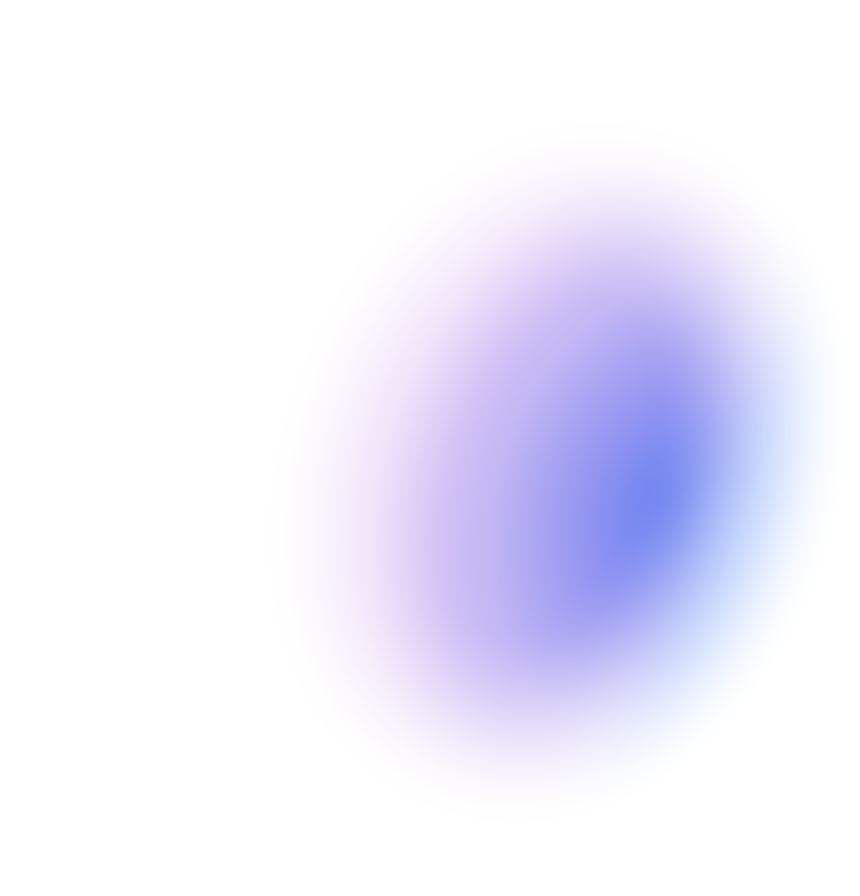
Write a Shadertoy shader that draws this background.

```glsl
// A soft, tilted oval glow on white, shading from pink through lilac to blue.

const vec3 WHITE  = vec3(1.0);
const vec3 BLUE   = vec3(0.425, 0.515, 0.940);
const vec3 VIOLET = vec3(0.570, 0.580, 0.945);
const vec3 LILAC  = vec3(0.760, 0.715, 0.960);
const vec3 PINK   = vec3(0.900, 0.810, 0.970);
const vec3 SKY    = vec3(0.420, 0.620, 0.980);

// Coordinates across (x) and along (y) an axis leaning right of vertical.
vec2 toTilted(vec2 p, float lean) {
    float c = cos(lean), s = sin(lean);
    return vec2(c * p.x - s * p.y, s * p.x + c * p.y);
}

// Approximate signed distance to an ellipse, negative inside.
float ellipseDistance(vec2 p, vec2 radii) {
    float k = length(p / radii);
    float slope = length(p / (radii * radii));
    return k * (k - 1.0) / max(slope, 1e-4);
}

// Opacity of a shape whose edge is blurred by the given half width.
float softMask(float dist, float blur) {
    return 1.0 - smoothstep(-blur, blur, dist);
}

// Distance from a focus, with a rounded tip and a stretch along the axis.
float roundedDistance(vec2 p, float stretch, float tip) {
    return length(vec3(p.x, p.y / stretch, tip)) - tip;
}

// Blue core fading outward to pink.
vec3 glowRamp(float d) {
    vec3 color = mix(BLUE, VIOLET, clamp(d / 0.065, 0.0, 1.0));
    color = mix(color, LILAC, clamp((d - 0.065) / 0.102, 0.0, 1.0));
    return mix(color, PINK, clamp((d - 0.167) / 0.128, 0.0, 1.0));
}

void mainImage(out vec4 fragColor, in vec2 fragCoord) {
    // Canvas height is one unit.
    vec2 uv = fragCoord / iResolution.y;
    float lean = 0.354;

    // Blurred oval silhouette.
    vec2 oval = toTilted(uv - vec2(0.621, 0.473), lean);
    float alpha = softMask(ellipseDistance(oval, vec2(0.204, 0.296)), 0.117);

    // Off-centre color core, cooler toward its right side.
    vec2 core = toTilted(uv - vec2(0.750, 0.436), lean);
    vec3 glow = glowRamp(roundedDistance(core, 1.35, 0.03));
    glow = mix(glow, SKY, 0.85 * smoothstep(0.0, 0.11, core.x));

    fragColor = vec4(mix(WHITE, glow, alpha), 1.0);
}
```
